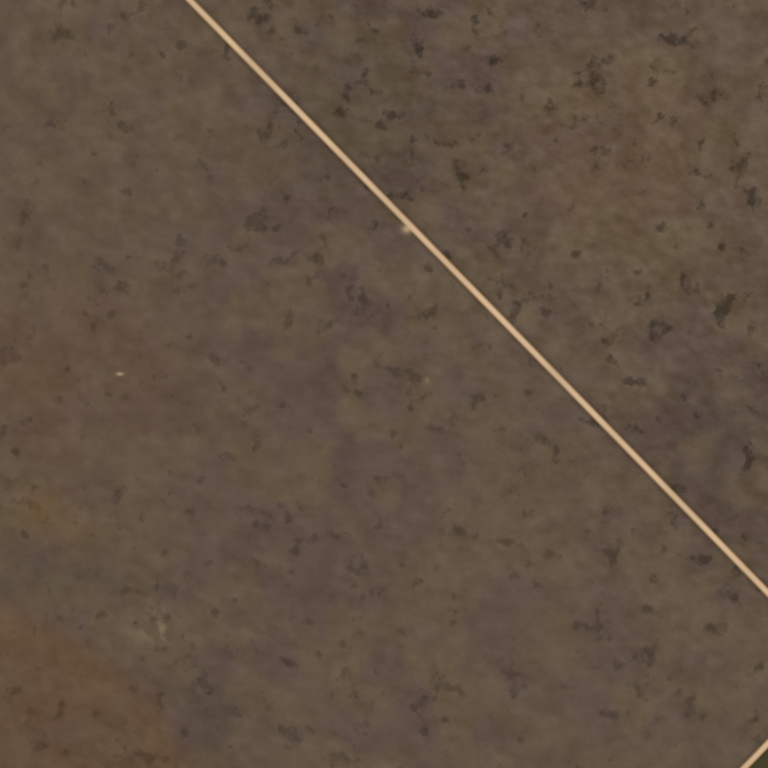
Reproduce this texture procedurally as a Shadertoy shader.

```glsl
const vec3 BROWN = vec3(0.382, 0.324, 0.262);
const vec3 PLUM = vec3(0.358, 0.296, 0.266);
const vec3 OCHRE = vec3(0.430, 0.340, 0.230);
const vec3 RUST = vec3(0.382, 0.294, 0.224);
const vec3 OLIVE = vec3(0.270, 0.255, 0.170);
const vec3 CREAM = vec3(0.805, 0.695, 0.565);
const vec3 TAN = vec3(0.560, 0.430, 0.290);

const vec2 SEAM_A = vec2(0.247, 1.000);
const vec2 SEAM_B = vec2(1.000, 0.228);
const float SEAM_BOW = 0.0006;
const vec2 CORNER_A = vec2(0.969, 0.000);
const vec2 CORNER_B = vec2(1.000, 0.032);
const float SEAM_HALF_WIDTH = 0.0049;
const vec2 STAIN_CENTER = vec2(-0.050, -0.100);
const float STAIN_RADIUS = 0.318;
const float MOTTLE_SCALE = 22.0;
const float GRAIN_SCALE = 75.0;
const float GRAIN_STRENGTH = 0.066;

float hash(vec2 p) {
    return fract(sin(dot(p, vec2(127.1, 311.7))) * 43758.5453);
}

float noise(vec2 p) {
    vec2 cell = floor(p);
    vec2 f = fract(p);
    f = f * f * (3.0 - 2.0 * f);
    float low = mix(hash(cell), hash(cell + vec2(1, 0)), f.x);
    float high = mix(hash(cell + vec2(0, 1)), hash(cell + vec2(1, 1)), f.x);
    return mix(low, high, f.y);
}

float fbm(vec2 p) {
    float sum = 0.0;
    float gain = 0.5;
    for (int i = 0; i < 4; i++) {
        sum += gain * noise(p);
        p = mat2(1.6, 1.2, -1.2, 1.6) * p + 7.3;
        gain *= 0.5;
    }
    return sum / 0.9375;
}

// Signed distance to an endless line, positive on its left
float lineSide(vec2 p, vec2 a, vec2 b) {
    vec2 dir = normalize(b - a);
    return dir.x * (p.y - a.y) - dir.y * (p.x - a.x);
}

float blob(vec2 p, vec2 center, vec2 size) {
    vec2 q = (p - center) / size;
    return exp(-dot(q, q));
}

vec3 ground(vec2 p) {
    // Plum clouds gather in the middle, below it and above the seam
    float plum = 0.55 * blob(p, vec2(0.42, 0.50), vec2(0.13, 0.18));
    plum += 0.50 * blob(p, vec2(0.55, 0.83), vec2(0.14, 0.15));
    plum += 0.45 * blob(p, vec2(0.40, 0.12), vec2(0.24, 0.13));
    plum += 0.50 * blob(p, vec2(0.94, 0.44), vec2(0.12, 0.14));
    float mottle = smoothstep(0.30, 0.70, fbm(p * MOTTLE_SCALE));
    plum = clamp(plum * (0.3 + mottle) + 0.7 * (mottle - 0.2), 0.0, 1.0);
    vec3 color = mix(BROWN, PLUM, plum);

    // Warm areas
    float warmth = fbm(p * 24.0 + 31.0);
    color = mix(color, OCHRE, 0.60 * warmth * blob(p, vec2(0.81, 0.79), vec2(0.14)));
    color = mix(color, RUST, 0.70 * warmth * blob(p, vec2(0.07, 0.52), vec2(0.18, 0.14)));

    // Broad shade: dim along the seam's upper side and around the stain
    float dim = blob(p, vec2(0.47, 0.86), vec2(0.13, 0.15));
    dim += 0.8 * blob(p, vec2(0.95, 0.42), vec2(0.11, 0.13));
    dim += 0.9 * blob(p, vec2(0.09, 0.25), vec2(0.11, 0.035));
    dim += 0.8 * blob(p, vec2(0.27, 0.05), vec2(0.07, 0.09));
    color *= 1.015 - 0.075 * dim;

    // Soft rounded stain with an ochre rim, and a smudge above it
    float wobble = 0.03 * (fbm(p * 14.0 + 4.0) - 0.5);
    float stain = length(p - STAIN_CENTER) - STAIN_RADIUS + wobble;
    float inside = smoothstep(0.014, -0.026, stain);
    float rim = exp(-pow((stain + 0.035) / 0.03, 2.0));
    color = mix(color, RUST, inside * mix(0.45, 0.90, warmth));
    color = mix(color, OCHRE, 0.22 * rim * inside);
    float smudge = blob(p, vec2(0.050, 0.338), vec2(0.038, 0.028));
    smudge += 0.7 * blob(p, vec2(0.098, 0.308), vec2(0.030, 0.018));
    color = mix(color, OCHRE, min(smudge, 1.0) * mix(0.40, 0.85, warmth));

    // Short speckled grain, rougher at the upper right
    vec2 slanted = vec2(p.x - 0.25 * p.y, p.y + 0.25 * p.x);
    float grain = fbm(slanted * vec2(0.85, 1.15) * GRAIN_SCALE) - 0.5;
    float coarse = fbm(p * 40.0 + 17.0) - 0.5;
    float rough = mix(0.8, 1.4, smoothstep(0.8, 1.6, p.x + p.y));
    color += rough * GRAIN_STRENGTH * (grain + 0.8 * coarse);

    // Sparse dark pits
    float pits = smoothstep(0.62, 0.85, fbm(slanted * 48.0 + 53.0));
    color *= 1.0 - 0.22 * rough * pits;

    // Pale flecks
    float flecks = 0.6 * blob(p, vec2(0.156, 0.513), vec2(0.005, 0.0025));
    flecks += 0.2 * blob(p, vec2(0.556, 0.505), vec2(0.003, 0.004));
    float chalk = blob(p, vec2(0.200, 0.187), vec2(0.026, 0.024));
    flecks += 0.28 * chalk * smoothstep(0.45, 0.75, fbm(slanted * 60.0 + 9.0));
    return mix(color, CREAM, min(flecks, 0.8));
}

vec3 seam(vec3 color, float d, float along, float aa) {
    float shade = exp(-pow((abs(d) - SEAM_HALF_WIDTH) / 0.004, 2.0));
    color *= 1.0 - 0.13 * shade;
    float cover = smoothstep(aa, -aa, abs(d) - SEAM_HALF_WIDTH);
    float core = smoothstep(SEAM_HALF_WIDTH, 0.25 * SEAM_HALF_WIDTH, abs(d));
    vec3 strip = mix(TAN, CREAM, core) * mix(0.95, 1.03, noise(vec2(along * 40.0, 2.0)));
    return mix(color, strip, cover);
}

void mainImage(out vec4 fragColor, in vec2 fragCoord) {
    vec2 p = fragCoord / iResolution.xy;
    float aa = max(1.0 / iResolution.y, 0.0014);
    vec3 color = ground(p);

    // Tile beyond the lower right corner
    float corner = lineSide(p, CORNER_A, CORNER_B);
    color = mix(color, OLIVE, smoothstep(aa, -aa, corner));
    color = seam(color, corner, p.x, aa);

    // Long, slightly bowed seam with a small chip beside it
    float t = (p.x - SEAM_A.x) / (SEAM_B.x - SEAM_A.x);
    float diagonal = lineSide(p, SEAM_A, SEAM_B) - SEAM_BOW * 4.0 * t * (1.0 - t);
    color = seam(color, diagonal, p.x, aa);
    float chip = blob(p, vec2(0.530, 0.702), vec2(0.007, 0.006));
    color = mix(color, CREAM, 0.75 * chip);

    fragColor = vec4(clamp(color, 0.0, 1.0), 1.0);
}
```
